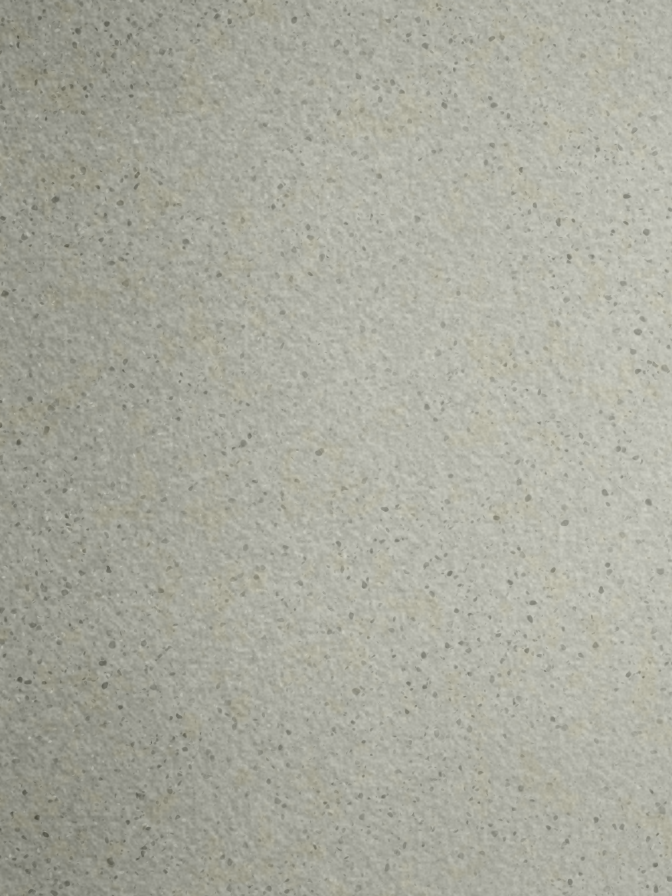
This texture is drawn by a WebGL 2 fragment shader. Its source:

```glsl
#version 300 es
precision highp float;
// Pale grey-green rough plaster with fine grain, dark specks and small bright flecks.

uniform vec2 u_resolution;
out vec4 fragColor;

float hash(vec2 p) {
    vec3 q = fract(vec3(p.xyx) * 0.1031);
    q += dot(q, q.yzx + 33.33);
    return fract((q.x + q.y) * q.z);
}

vec2 hash2(vec2 p) {
    return vec2(hash(p + 17.3), hash(p + 71.9));
}

float noise(vec2 p) {
    vec2 i = floor(p), f = fract(p);
    f = f * f * (3.0 - 2.0 * f);
    return mix(mix(hash(i), hash(i + vec2(1, 0)), f.x),
               mix(hash(i + vec2(0, 1)), hash(i + vec2(1, 1)), f.x), f.y);
}

float fbm(vec2 p) {
    float sum = 0.0, gain = 0.5;
    for (int i = 0; i < 4; i++) {
        sum += gain * noise(p);
        p = mat2(1.6, 1.2, -1.2, 1.6) * p + 9.7;
        gain *= 0.5;
    }
    return sum / 0.9375;
}

// Height of the grainy surface
float grainHeight(vec2 p) {
    return 0.55 * noise(p * 115.0) + 0.45 * noise(p * 205.0 + 40.0);
}

// Scattered soft blobs: share of filled cells, radius range in cell units
float specks(vec2 p, float cells, float share, vec2 radii, float seed) {
    vec2 q = p * cells;
    vec2 home = floor(q);
    float edge = 0.7 * cells / u_resolution.x + 0.05;
    float cover = 0.0;
    for (int y = -1; y <= 1; y++) {
        for (int x = -1; x <= 1; x++) {
            vec2 cell = home + vec2(x, y);
            vec2 id = cell + seed;
            if (hash(id) > share) continue;
            vec2 d = q - cell - hash2(id);
            float turn = 6.2832 * hash(id + 5.1);
            d = mat2(cos(turn), sin(turn), -sin(turn), cos(turn)) * d;
            d.y *= 1.0 + 0.6 * hash(id + 8.4);
            float size = hash(id + 2.7);
            float radius = mix(radii.x, radii.y, size * size);
            float blob = 1.0 - smoothstep(radius - edge, radius + edge, length(d));
            cover = max(cover, blob * mix(0.4, 1.0, hash(id + 3.9)));
        }
    }
    return cover;
}

void main() {
    vec2 p = gl_FragCoord.xy / u_resolution.x;
    vec2 uv = gl_FragCoord.xy / u_resolution;

    // Uneven light: dim left side and ends, brightest at the right
    float light = 0.595 + 0.115 * smoothstep(-0.05, 0.6, uv.x) + 0.03 * smoothstep(0.5, 1.0, uv.x);
    light -= 0.055 * smoothstep(0.4, 0.0, uv.y) + 0.04 * smoothstep(0.75, 1.0, uv.y);
    light += 0.025 * (fbm(p * 5.0) - 0.5);

    // Fine grain with relief lit from the upper right
    float height = grainHeight(p);
    float relief = height - grainHeight(p + vec2(0.0022, 0.0026));
    float contrast = mix(1.15, 0.8, uv.x);
    float tone = light + contrast * (0.09 * (height - 0.5) + 0.09 * relief);
    tone += 0.04 * (noise(p * 340.0) - 0.5);

    // Dark specks with ragged outlines, gathered in loose patches
    vec2 ragged = p + 0.0035 * (vec2(noise(p * 170.0), noise(p * 170.0 + 60.0)) - 0.5);
    float patches = smoothstep(0.3, 0.7, fbm(p * 9.0 + 3.0));
    float coarse = specks(ragged, 62.0, 0.32, vec2(0.13, 0.33), 11.0);
    float fine = specks(ragged, 118.0, 0.26, vec2(0.17, 0.36), 203.0);
    tone -= mix(0.10, 0.20, patches) * coarse;
    tone -= mix(0.04, 0.11, patches) * fine * (1.0 - 0.6 * coarse);

    // Glinting grains, stronger at the left, and rare pale pebbles
    float glints = specks(ragged, 95.0, 0.14, vec2(0.14, 0.30), 407.0);
    tone += mix(0.10, 0.04, smoothstep(0.0, 0.7, uv.x)) * glints;
    float pebbles = specks(ragged, 20.0, 0.025, vec2(0.10, 0.19), 613.0);
    tone = mix(tone, light + 0.08, 0.7 * pebbles);

    // Cool grey-green tint with faint ochre stains
    float stain = smoothstep(0.52, 0.8, fbm(p * 28.0 + 20.0));
    vec3 color = tone + vec3(0.0, 0.004, -0.038);
    color += stain * vec3(0.004, -0.004, -0.028);
    fragColor = vec4(clamp(color, 0.0, 1.0), 1.0);
}
```
